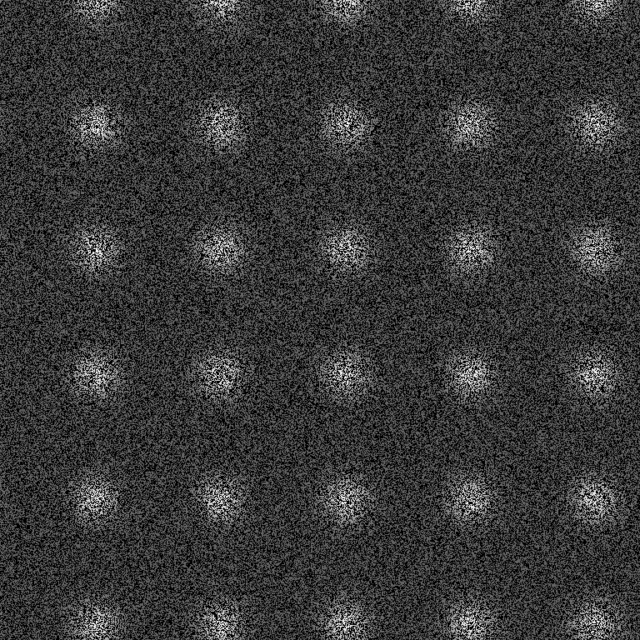
Write a WebGL 2 fragment shader that draws this pattern.

```glsl
#version 300 es
precision highp float;
// Draws a square grid of soft white glows seen through very fine dark-and-grey static.

uniform vec2 u_resolution;
out vec4 fragColor;

// Integer hash of a grain cell, returned in 0..1
float hash(vec2 cell) {
    uvec2 q = uvec2(cell + 16.0) * uvec2(1597334673u, 3812015801u);
    uint h = q.x ^ q.y;
    h = (h ^ (h >> 16)) * 2246822519u;
    h = (h ^ (h >> 13)) * 3266489917u;
    return float((h ^ (h >> 16)) >> 8) / 16777216.0;
}

// Dark or lit grains, 768 per side, averaged over the area seen by one pixel
float staticNoise(vec2 uv) {
    vec2 center = uv * 768.0;
    vec2 halfSize = 0.58 * 768.0 / u_resolution;
    vec2 low = center - halfSize;
    vec2 high = center + halfSize;
    vec2 firstCell = floor(low);
    float lit = 0.0;
    float total = 0.0;
    for (int y = 0; y < 5; y++) {
        for (int x = 0; x < 5; x++) {
            vec2 cell = firstCell + vec2(x, y);
            vec2 overlap = max(min(high, cell + 1.0) - max(low, cell), 0.0);
            float area = overlap.x * overlap.y;
            lit += area * step(0.5, hash(cell));
            total += area;
        }
    }
    return lit / total;
}

// Distance to the nearest glow centre
float spotDistance(vec2 uv) {
    const float spacing = 0.1953;
    vec2 firstSpot = vec2(0.1497, 0.0234);
    return length((fract((uv - firstSpot) / spacing + 0.5) - 0.5) * spacing);
}

void main() {
    vec2 uv = gl_FragCoord.xy / u_resolution;

    // Bell-shaped glow raises the brightness of the lit grains
    float d = spotDistance(uv);
    float glow = exp(-d * d / (2.0 * 0.0235 * 0.0235));
    float brightness = 0.39 + 0.57 * glow;

    fragColor = vec4(vec3(brightness * staticNoise(uv)), 1.0);
}
```
